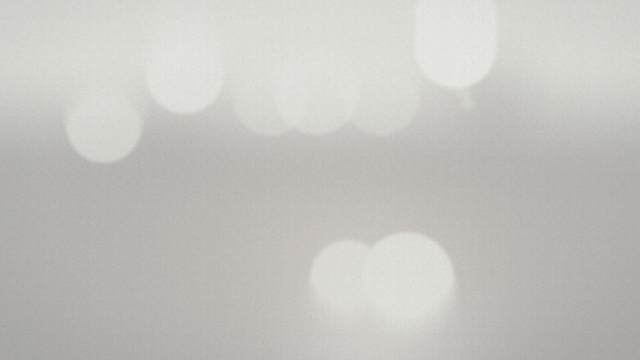
Reproduce this background procedurally as a Shadertoy shader.

```glsl
// Pale, out-of-focus lights above a misty grey ground, with fine woven grain.

// Lengths are in canvas heights, origin at the lower left.
const vec3 SKY = vec3(0.862, 0.862, 0.845);
const vec3 GROUND = vec3(0.695, 0.693, 0.678);
const vec3 WARM_HAZE = vec3(0.785, 0.760, 0.745);
const vec3 SHADE = vec3(0.690, 0.685, 0.670);
const vec3 LIGHT = vec3(0.885, 0.888, 0.870);
const vec2 HORIZON = vec2(0.50, 0.85);   // start and end of the sky fade
const float CRISP = 0.010;               // half width of a sharp rim
const float SOFT = 0.060;                // half width of a faded rim
const float GRAIN_ROWS = 288.0;
const float GRAIN = 0.022;
const float WEAVE = 0.010;

// Lights: centre x, centre y, radius, opacity
const int LAMPS = 6;
const vec4 LAMP[LAMPS] = vec4[](
    vec4(0.289, 0.653, 0.105, 0.60),
    vec4(0.514, 0.900, 0.100, 0.35),
    vec4(0.514, 0.792, 0.107, 0.80),
    vec4(0.752, 0.727, 0.104, 0.38),
    vec4(0.880, 0.745, 0.118, 0.50),
    vec4(1.058, 0.733, 0.108, 0.38));
const int REFLECTIONS = 2;
const vec4 REFLECTION[REFLECTIONS] = vec4[](
    vec4(0.968, 0.225, 0.108, 0.65),
    vec4(1.130, 0.222, 0.132, 0.78));

float hash(vec2 p) {
    return fract(sin(dot(p, vec2(12.9898, 78.233))) * 43758.5453);
}

float glow(vec2 p, vec2 centre, vec2 size) {
    vec2 d = (p - centre) / size;
    return exp(-dot(d, d));
}

// Disc whose rim blurs towards the side given by fadeSide (+1 up, -1 down).
float bokeh(vec2 p, vec4 disc, float fadeSide) {
    vec2 d = p - disc.xy;
    float rim = mix(CRISP, SOFT, smoothstep(-0.2, 1.0, fadeSide * d.y / disc.z));
    return disc.w * (1.0 - smoothstep(-rim, rim, length(d) - disc.z));
}

float capsule(vec2 p, vec2 a, vec2 b, float radius) {
    vec2 ab = b - a;
    float t = clamp(dot(p - a, ab) / dot(ab, ab), 0.0, 1.0);
    return length(p - a - ab * t) - radius;
}

vec3 background(vec2 p) {
    vec3 col = mix(GROUND, SKY, smoothstep(HORIZON.x, HORIZON.y, p.y));
    // Warm haze over the middle of the ground
    col = mix(col, WARM_HAZE, 0.75 * glow(p, vec2(0.95, 0.30), vec2(0.52, 0.33)));
    // Shade around the lamps
    col = mix(col, SHADE, 0.40 * glow(p, vec2(1.37, 0.70), vec2(0.13, 0.15)));
    col = mix(col, SHADE, 0.35 * glow(p, vec2(0.46, 0.60), vec2(0.15, 0.08)));
    return col;
}

vec3 addLights(vec3 col, vec2 p) {
    // Wide halos behind the lights
    col = mix(col, LIGHT, 0.30 * glow(p, vec2(0.90, 0.73), vec2(0.32, 0.13)));
    col = mix(col, LIGHT, 0.28 * glow(p, vec2(1.06, 0.22), vec2(0.24, 0.20)));
    col = mix(col, LIGHT, 0.45 * glow(p, vec2(1.05, 0.02), vec2(0.25, 0.17)));

    for (int i = 0; i < LAMPS; i++)
        col = mix(col, LIGHT, bokeh(p, LAMP[i], 1.0));

    // Reflections merge into one shape
    float reflected = 0.0;
    for (int i = 0; i < REFLECTIONS; i++)
        reflected = max(reflected, bokeh(p, REFLECTION[i], -1.0));
    col = mix(col, LIGHT, reflected);

    // Tall lamp and its faint tail
    float tail = capsule(p, vec2(1.280, 0.760), vec2(1.300, 0.712), 0.016);
    col = mix(col, LIGHT, 0.35 * (1.0 - smoothstep(-0.012, 0.012, tail)));
    float lamp = capsule(p, vec2(1.266, 0.960), vec2(1.266, 0.868), 0.113);
    return mix(col, LIGHT + 0.01, 0.95 * (1.0 - smoothstep(-CRISP, CRISP, lamp)));
}

void mainImage(out vec4 fragColor, in vec2 fragCoord) {
    vec2 p = fragCoord / iResolution.y;
    vec3 col = addLights(background(p), p);

    // Corner falloff
    vec2 fromCentre = fragCoord / iResolution.xy - 0.5;
    col *= 1.0 - 0.06 * smoothstep(0.15, 0.5, dot(fromCentre, fromCentre));

    // Grain and fine threads
    vec2 cell = floor(p * GRAIN_ROWS);
    float threads = hash(vec2(cell.x, 3.0)) + hash(vec2(7.0, cell.y)) - 1.0;
    col += GRAIN * (hash(cell) - 0.5) + WEAVE * threads * 0.5;

    fragColor = vec4(clamp(col, 0.0, 1.0), 1.0);
}
```
